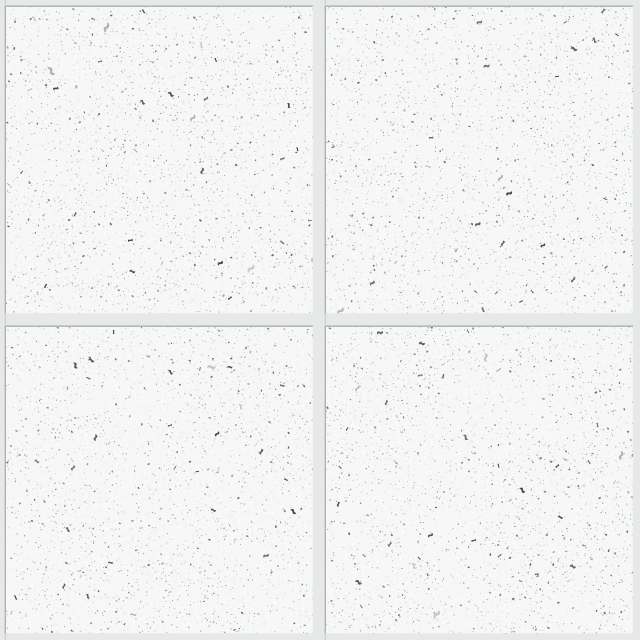
Write a three.js fragment shader that draws this texture.

```glsl
varying vec2 vUv;

// Panel layout, in canvas units
const float PERIOD = 0.5;
const vec2 FACE_MIN = vec2(0.0082, 0.0104);
const vec2 FACE_MAX = vec2(0.4888, 0.4904);
const float EDGE_SOFT = 0.0010;
const float LINE_HALF = 0.0008;
const float LINE_CROSSING = 0.45;

// Colours
const vec3 FACE_COLOR = vec3(0.966, 0.968, 0.968);
const vec3 BAR_COLOR = vec3(0.902, 0.912, 0.908);
const vec3 LINE_COLOR = vec3(0.69, 0.70, 0.70);
const vec3 SPECK_COLOR = vec3(0.25, 0.26, 0.26);

// Surface
const float GRAIN_CELLS = 420.0;
const float GRAIN_AMOUNT = 0.022;
const float CLUSTER_CELLS = 18.0;
const float SPECK_SOFT = 0.0010;

float hash(vec2 p) {
  return fract(sin(dot(p, vec2(127.1, 311.7))) * 43758.5453);
}

float noise(vec2 p) {
  vec2 i = floor(p);
  vec2 f = fract(p);
  f = f * f * (3.0 - 2.0 * f);
  float low = mix(hash(i), hash(i + vec2(1.0, 0.0)), f.x);
  float high = mix(hash(i + vec2(0.0, 1.0)), hash(i + vec2(1.0, 1.0)), f.x);
  return mix(low, high, f.y);
}

// Scattered capsules; size = (radius, half length), strength = (min, max)
float specks(vec2 p, float cells, float chance, vec2 size, vec2 strength, float seed) {
  vec2 cell = floor(p * cells);
  float cover = 0.0;
  for (int y = -1; y <= 1; y++) {
    for (int x = -1; x <= 1; x++) {
      vec2 id = cell + vec2(float(x), float(y));
      vec2 key = id + seed;
      vec2 center = (id + vec2(hash(key + 11.3), hash(key + 27.9))) / cells;
      float density = chance * mix(0.55, 1.45, noise(center * CLUSTER_CELLS));
      float present = step(hash(key), density);
      float angle = 6.2832 * hash(key + 43.1);
      float scale = mix(0.6, 1.3, hash(key + 58.7));
      float c = cos(angle);
      float s = sin(angle);
      vec2 d = p - center;
      d = vec2(c * d.x + s * d.y, c * d.y - s * d.x);
      float along = size.y * scale;
      float bend = size.x * 0.7 * sin(d.x / size.x);
      d.y += bend * step(size.x, along);
      d.x -= clamp(d.x, -along, along);
      float dist = length(d) - size.x * scale;
      float shape = 1.0 - smoothstep(-SPECK_SOFT, SPECK_SOFT, dist);
      cover = max(cover, present * shape * mix(strength.x, strength.y, hash(key + 71.5)));
    }
  }
  return cover;
}

float line(float d) {
  return 1.0 - smoothstep(LINE_HALF - EDGE_SOFT * 0.5, LINE_HALF + EDGE_SOFT, abs(d));
}

void main() {
  vec2 local = mod(vUv, PERIOD);

  // Panel face mask
  vec2 inside = smoothstep(FACE_MIN - EDGE_SOFT, FACE_MIN + EDGE_SOFT, local)
    * (1.0 - smoothstep(FACE_MAX - EDGE_SOFT, FACE_MAX + EDGE_SOFT, local));
  float face = inside.x * inside.y;

  // Fine dots, chips, dark flakes and pale smudges
  float marks = specks(vUv, 150.0, 0.42, vec2(0.0007, 0.0002), vec2(0.08, 0.55), 3.0);
  marks = max(marks, specks(vUv, 62.0, 0.28, vec2(0.0010, 0.0006), vec2(0.35, 0.85), 211.0));
  marks = max(marks, specks(vUv, 24.0, 0.17, vec2(0.0014, 0.0026), vec2(0.65, 1.0), 407.0));
  marks = max(marks, specks(vUv, 13.0, 0.14, vec2(0.0017, 0.0042), vec2(0.22, 0.40), 613.0));

  // Grained face with specks
  float grain = (noise(vUv * GRAIN_CELLS) - 0.5) * GRAIN_AMOUNT;
  vec3 panel = mix(FACE_COLOR + grain, SPECK_COLOR, marks);
  vec3 color = mix(BAR_COLOR, panel, face);

  // Shadow lines along the left and top of each panel
  float leftLine = line(local.x - FACE_MIN.x) * mix(LINE_CROSSING, 1.0, inside.y);
  float topLine = line(local.y - FACE_MAX.y) * inside.x;
  color = mix(color, LINE_COLOR, max(leftLine, topLine));

  gl_FragColor = vec4(color, 1.0);
}
```
